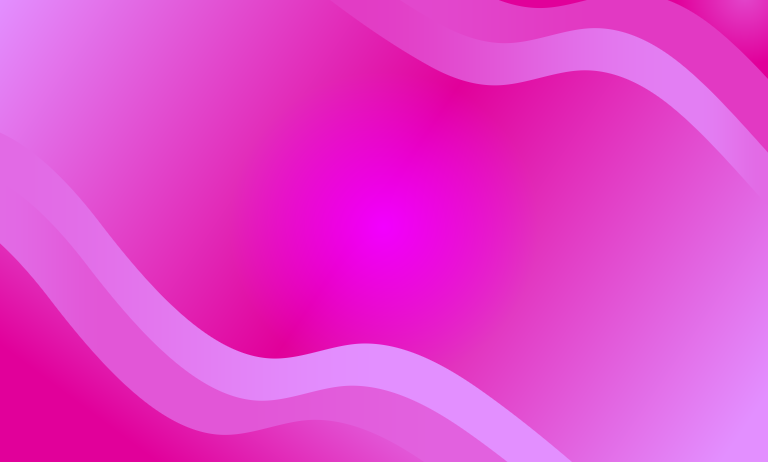
A WebGL 1 fragment shader for this background:

```glsl
precision highp float;
// Pink and lavender backdrop: a mirrored diagonal ramp with a magenta glow,
// crossed by two wavy ribbons. Each ribbon is one smooth spline whose shifted
// copies bound its stripes; every stripe takes a tone from a shared ramp.

#define GRID vec2(768.0, 460.0)        // layout units of the canvas, y down
#define DEEP vec3(0.882, 0.0, 0.605)
#define LIGHT vec3(0.89, 0.56, 1.0)
#define GLOW vec3(0.95, 0.0, 1.0)
#define GLOW_CENTER vec2(384.0, 226.0)
#define GLOW_RADIUS 155.0
#define RAMP_DIR vec2(0.828, 0.563)
#define RAMP_MIDDLE 428.0

uniform vec2 u_resolution;

vec3 tone(float t) {
  return mix(DEEP, LIGHT, clamp(t, 0.0, 1.0));
}

// Cubic Hermite piece between knots (x, y, slope).
float hermite(float x, vec3 a, vec3 b) {
  float w = b.x - a.x;
  float t = (x - a.x) / w;
  float s = 1.0 - t;
  return mix(a.y, b.y, t * t * (3.0 - 2.0 * t))
       + w * t * s * (s * a.z - t * b.z);
}

// Spline through six knots, continued by straight lines at both ends.
float spline(float x, vec3 a, vec3 b, vec3 c, vec3 d, vec3 e, vec3 f) {
  if (x < a.x) return a.y + (x - a.x) * a.z;
  if (x < b.x) return hermite(x, a, b);
  if (x < c.x) return hermite(x, b, c);
  if (x < d.x) return hermite(x, c, d);
  if (x < e.x) return hermite(x, d, e);
  if (x < f.x) return hermite(x, e, f);
  return f.y + (x - f.x) * f.z;
}

float lowerWave(float x) {
  return spline(x, vec3(0.0, 132.0, 0.45), vec3(100.0, 222.0, 1.3),
                vec3(275.0, 357.0, 0.0), vec3(365.0, 342.0, 0.0),
                vec3(480.0, 388.0, 0.7), vec3(572.0, 460.0, 0.85));
}

float upperWave(float x) {
  return spline(x, vec3(330.0, 0.0, 0.75), vec3(430.0, 66.0, 0.55),
                vec3(495.0, 85.0, 0.0), vec3(585.0, 70.0, 0.0),
                vec3(670.0, 105.0, 0.8), vec3(768.0, 205.0, 1.1));
}

// Smooth coverage from a vertical offset to a curve and the curve's slope.
float coverage(float offset, float slope) {
  float pixel = GRID.y / u_resolution.y;
  return clamp(offset * inversesqrt(1.0 + slope * slope) / pixel + 0.5, 0.0, 1.0);
}

float belowLower(vec2 p, vec2 shift) {
  vec2 q = p - shift;
  float y = lowerWave(q.x);
  return coverage(q.y - y, lowerWave(q.x + 1.0) - y);
}

float aboveUpper(vec2 p, vec2 shift) {
  vec2 q = p - shift;
  float y = upperWave(q.x);
  return coverage(y - q.y, upperWave(q.x + 1.0) - y);
}

vec3 backdrop(vec2 p) {
  float across = abs(dot(p, RAMP_DIR) - RAMP_MIDDLE) / RAMP_MIDDLE;
  float glow = max(0.0, 1.0 - length(p - GLOW_CENTER) / GLOW_RADIUS);
  return mix(tone(across), GLOW, glow);
}

void main() {
  vec2 p = gl_FragCoord.xy / u_resolution;
  p = vec2(p.x, 1.0 - p.y) * GRID;
  vec3 color = backdrop(p);

  // Lower ribbon: bright stripe, softer stripe, then the deep corner.
  float bright = mix(0.74, 1.0, smoothstep(0.0, 390.0, p.x));
  float soft = 0.6 + 0.14 * (1.0 - smoothstep(0.0, 110.0, p.x))
             + 0.08 * smoothstep(220.0, 450.0, p.x);
  float corner = 0.00228 * (p.x - 50.0) - 0.00307 * (p.y - 380.0);
  color = mix(color, tone(bright), belowLower(p, vec2(0.0)));
  color = mix(color, tone(soft), belowLower(p, vec2(-13.0, 42.0)));
  color = mix(color, tone(corner), belowLower(p, vec2(-50.0, 76.0)));

  // Upper ribbon: bright stripe, softer stripe, then a lit top corner.
  bright = mix(0.42, 0.88, smoothstep(350.0, 680.0, p.x))
         - 0.14 * smoothstep(700.0, 768.0, p.x);
  soft = mix(0.5, 0.4, smoothstep(420.0, 600.0, p.x));
  corner = 0.5 - length(p - vec2(745.0, -5.0)) / 138.0;
  color = mix(color, tone(bright), aboveUpper(p, vec2(0.0)));
  color = mix(color, tone(soft), aboveUpper(p, vec2(10.0, -42.0)));
  color = mix(color, tone(corner), aboveUpper(p, vec2(45.0, -77.0)));

  gl_FragColor = vec4(color, 1.0);
}
```
